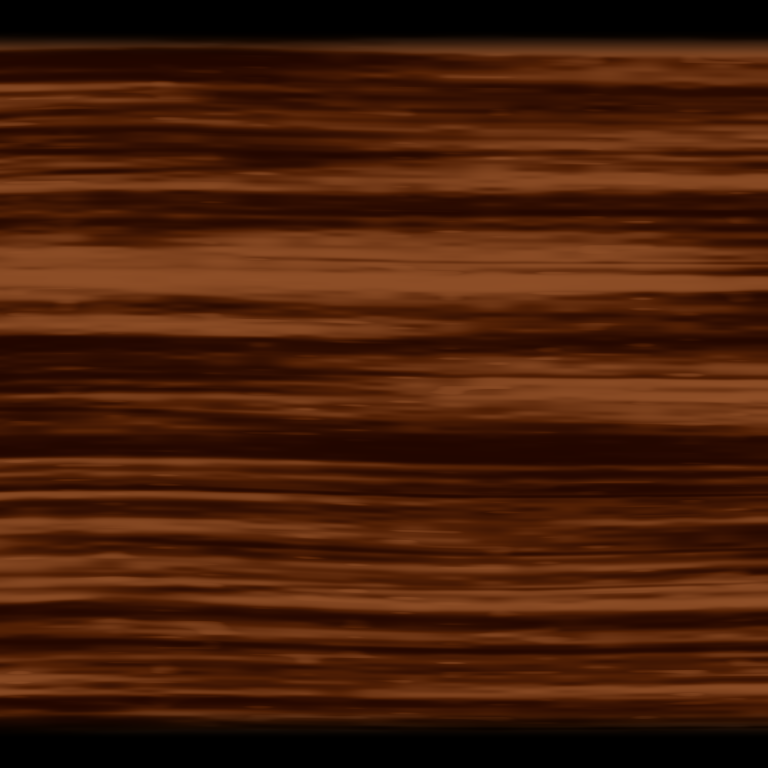
A Shadertoy shader for this texture:

```glsl
const vec3 DARK_WOOD = vec3(0.12, 0.018, 0.0);
const vec3 MID_WOOD = vec3(0.325, 0.127, 0.018);
const vec3 LIGHT_WOOD = vec3(0.56, 0.31, 0.155);

// Noise cells per canvas, along and across the grain
const vec2 BAND_SCALE = vec2(2.4, 17.0);
const vec2 STREAK_SCALE = vec2(0.8, 52.0);
const vec2 LINE_SCALE = vec2(0.9, 105.0);
const vec2 CREASE_SCALE = vec2(0.7, 26.0);
const vec2 FIBRE_SCALE = vec2(20.0, 190.0);
const vec2 SWAY_SCALE = vec2(2.0, 5.0);

const float BAND_WEIGHT = 0.32;
const float STREAK_WEIGHT = 0.36;
const float LINE_WEIGHT = 0.36;
const float SWAY = 0.016;
const float SPACING_SHIFT = 0.025;
const float CONTRAST = 2.5;
const float BASE_TONE = 0.60;
const float CREASE_WIDTH = 0.10;
const float CREASE_DEPTH = 0.36;
const float FIBRE_STRENGTH = 0.34;
const float FLECK_STRENGTH = 0.22;
const float BORDER_START = 0.038;
const float BORDER_END = 0.08;

float hash(vec2 p) {
    return fract(sin(dot(p, vec2(127.1, 311.7))) * 43758.5453);
}

float valueNoise(vec2 p) {
    vec2 cell = floor(p);
    vec2 f = fract(p);
    f = f * f * (3.0 - 2.0 * f);
    float low = mix(hash(cell), hash(cell + vec2(1.0, 0.0)), f.x);
    float high = mix(hash(cell + vec2(0.0, 1.0)), hash(cell + 1.0), f.x);
    return mix(low, high, f.y);
}

// Bend the grain gently and make its spacing uneven
vec2 bendGrain(vec2 uv) {
    float sway = valueNoise(uv * SWAY_SCALE + 3.7) - 0.5;
    float spacing = valueNoise(vec2(0.5, uv.y * 7.0)) - 0.5;
    return uv + vec2(0.0, SWAY * sway + SPACING_SHIFT * spacing);
}

// Ease extreme tones towards black and white without flat patches
float softLimit(float tone) {
    float d = 2.0 * tone - 1.0;
    return 0.5 + 0.5 * d / pow(1.0 + pow(abs(d), 3.0), 1.0 / 3.0);
}

float woodTone(vec2 uv) {
    vec2 p = bendGrain(uv);

    // Broad bands, streaks and thin lines
    float grain = BAND_WEIGHT * (valueNoise(p * BAND_SCALE + 11.3) - 0.5)
                + STREAK_WEIGHT * (valueNoise(p * STREAK_SCALE + 27.1) - 0.5)
                + LINE_WEIGHT * (valueNoise(p * LINE_SCALE + 53.9) - 0.5);
    float tone = BASE_TONE + CONTRAST * grain;

    // Narrow dark creases along the contours of a stretched field
    float field = valueNoise(p * CREASE_SCALE + 71.4);
    float crease = 1.0 - smoothstep(0.0, CREASE_WIDTH, abs(field - 0.5));
    tone -= CREASE_DEPTH * crease;

    // Short fibres and pale flecks
    float fibre = valueNoise(p * FIBRE_SCALE + 5.2);
    float fleck = smoothstep(0.75, 0.98, valueNoise(p * FIBRE_SCALE * 0.8 + 91.6));
    tone += FIBRE_STRENGTH * (fibre - 0.5) + FLECK_STRENGTH * fleck;
    return softLimit(tone);
}

vec3 woodColour(float tone) {
    vec3 lower = mix(DARK_WOOD, MID_WOOD, min(tone * 2.0, 1.0));
    return mix(lower, LIGHT_WOOD, max(tone * 2.0 - 1.0, 0.0));
}

void mainImage(out vec4 fragColor, in vec2 fragCoord) {
    vec2 uv = fragCoord / iResolution.xy;
    vec3 colour = woodColour(woodTone(uv));

    // Black borders above and below
    float edgeDistance = min(uv.y, 1.0 - uv.y);
    colour *= smoothstep(BORDER_START, BORDER_END, edgeDistance);

    fragColor = vec4(colour, 1.0);
}
```
